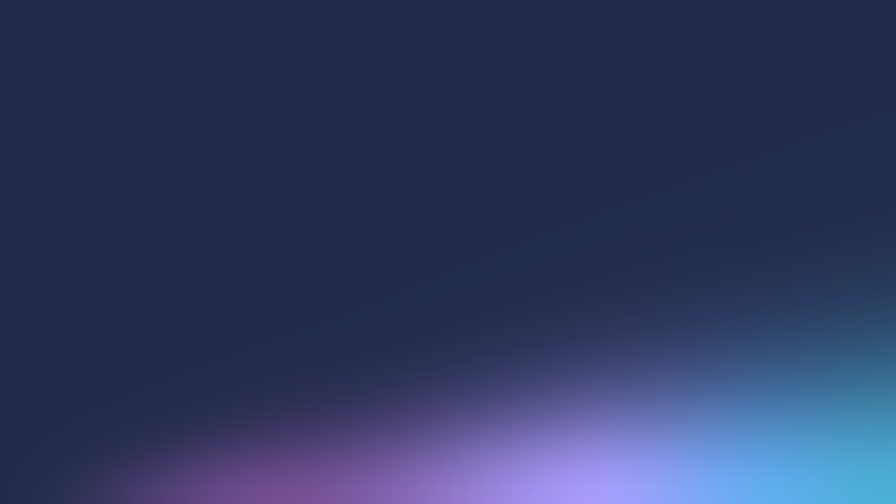
Write a Shadertoy shader that draws this background.

```glsl
// A soft aurora glow rising from the lower edge of a deep navy field.
// The hue runs plum, lilac, azure, cyan from left to right; the light
// falls off upward as a Gaussian whose height grows toward the right.

#define NAVY        vec3(0.133, 0.170, 0.296)
#define PLUM        vec3(0.460, 0.310, 0.580)
#define LILAC       vec3(0.670, 0.620, 1.000)
#define AZURE       vec3(0.400, 0.680, 0.960)
#define CYAN        vec3(0.300, 0.690, 0.850)
#define LEFT_HEIGHT  0.065
#define RIGHT_HEIGHT 0.300
#define FADE_IN      0.330

// Hue of the glow along the lower edge, x from 0 to 1
vec3 glowTint(float x) {
    vec3 tint = mix(PLUM, LILAC, smoothstep(0.30, 0.70, x));
    tint = mix(tint, AZURE, smoothstep(0.64, 0.87, x));
    return mix(tint, CYAN, smoothstep(0.80, 1.00, x));
}

// Share of the glow over the navy at a point
float glowAmount(vec2 uv) {
    float height = mix(LEFT_HEIGHT, RIGHT_HEIGHT, uv.x);
    float rise = uv.y / height;
    return smoothstep(0.0, FADE_IN, uv.x) * exp(-rise * rise);
}

void mainImage(out vec4 fragColor, in vec2 fragCoord) {
    vec2 uv = fragCoord / iResolution.xy;
    vec3 color = mix(NAVY, glowTint(uv.x), glowAmount(uv));
    fragColor = vec4(color, 1.0);
}
```
